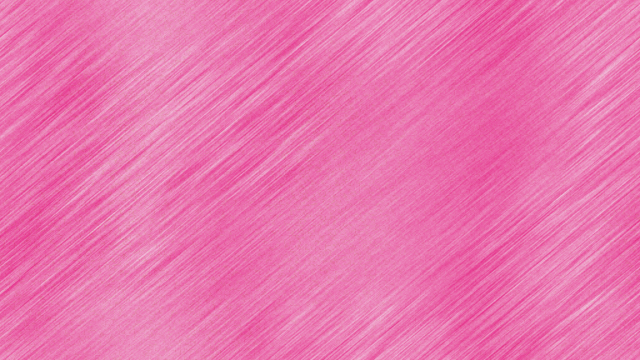
Write a WebGL 2 fragment shader that draws this texture.

```glsl
#version 300 es
precision highp float;
// Pink brushed surface: hair-thin slanted streaks over soft light and deep
// bands, with a sharp grain and warm flecks. All noise lives on wrapped
// lattices and the slant uses whole-number steps, so the canvas tiles.

uniform vec2 u_resolution;
out vec4 fragColor;

const float TAU = 6.2831853;

float hash(vec2 p) {
    return fract(sin(dot(p, vec2(12.9898, 78.233))) * 43758.5453);
}

// Value noise that repeats after 'period' cells
float noise(vec2 p, vec2 period, float seed) {
    vec2 cell = floor(p);
    vec2 f = smoothstep(0.0, 1.0, p - cell);
    vec2 a = mod(cell, period) + seed;
    vec2 b = mod(cell + 1.0, period) + seed;
    return mix(mix(hash(a), hash(vec2(b.x, a.y)), f.x),
               mix(hash(vec2(a.x, b.y)), hash(b), f.x), f.y);
}

// One lane of a streak layer: 1D noise with its own random shift
float lane(float index, float along, vec2 period, float seed) {
    float id = mod(index, period.x) + seed;
    float y = along + hash(vec2(id, seed + 0.7)) * period.y;
    float cell = floor(y);
    return mix(hash(vec2(id, mod(cell, period.y))),
               hash(vec2(id, mod(cell + 1.0, period.y))),
               smoothstep(0.0, 1.0, y - cell));
}

// Slanted streaks; the integer shear has determinant one, so it tiles
float streaks(vec2 uv, vec2 period, float seed) {
    vec2 q = vec2(3.0 * uv.x - 2.0 * uv.y, uv.y - uv.x) * period;
    float index = floor(q.x);
    return mix(lane(index, q.y, period, seed),
               lane(index + 1.0, q.y, period, seed),
               smoothstep(0.0, 1.0, q.x - index));
}

void main() {
    vec2 uv = gl_FragCoord.xy / u_resolution;

    // Broad upright bands, bent by slow noise
    float bend = noise(uv * vec2(3.0, 2.0), vec2(3.0, 2.0), 5.3) - 0.5;
    float x = uv.x - 0.27 + 0.025 * sin(TAU * uv.y) + 0.08 * bend;
    float bands = cos(TAU * x) * 0.5 + cos(TAU * 3.0 * x);
    float clouds = noise(uv * vec2(7.0, 3.0), vec2(7.0, 3.0), 14.2) - 0.5;
    float patches = streaks(uv, vec2(5.0, 14.0), 2.1) - 0.5;

    // Hair-thin streaks, stronger in some areas than in others
    float area = noise(uv * vec2(5.0, 3.0), vec2(5.0, 3.0), 11.7);
    float strength = mix(0.4, 1.2, smoothstep(0.25, 0.7, area));
    float brush = (streaks(uv, vec2(68.0, 32.0), 17.2) - 0.5) * 0.28
                + (streaks(uv, vec2(107.0, 44.0), 31.4) - 0.5) * 0.46;
    float glint = smoothstep(0.68, 0.95, streaks(uv, vec2(89.0, 50.0), 53.8));

    // Grain: short dashes along the slant and sharp specks
    vec2 fine = vec2(512.0, 288.0);
    float dash = streaks(uv, vec2(113.0, 190.0), 67.5) - 0.5;
    float grain = noise(uv * fine - 0.5, fine, 3.9) - 0.5;

    float tone = 0.49 + 0.11 * bands + 0.16 * clouds + 0.11 * patches
               + (brush + 0.16 * glint) * strength
               + 0.17 * dash + 0.2 * grain;
    tone = clamp(tone, 0.0, 1.1);
    vec3 color = mix(vec3(0.907, 0.24, 0.575), vec3(0.935, 0.68, 0.815), tone);

    // Warm flecks, gathered in loose zones
    float zone = noise(uv * vec2(6.0, 3.0), vec2(6.0, 3.0), 23.5);
    float fleck = noise(uv * fine - 0.5, fine, 41.3);
    float warm = smoothstep(0.5, 0.95, fleck) * mix(0.3, 1.2, zone);
    color += warm * vec3(-0.03, -0.01, -0.07);

    fragColor = vec4(color, 1.0);
}
```
